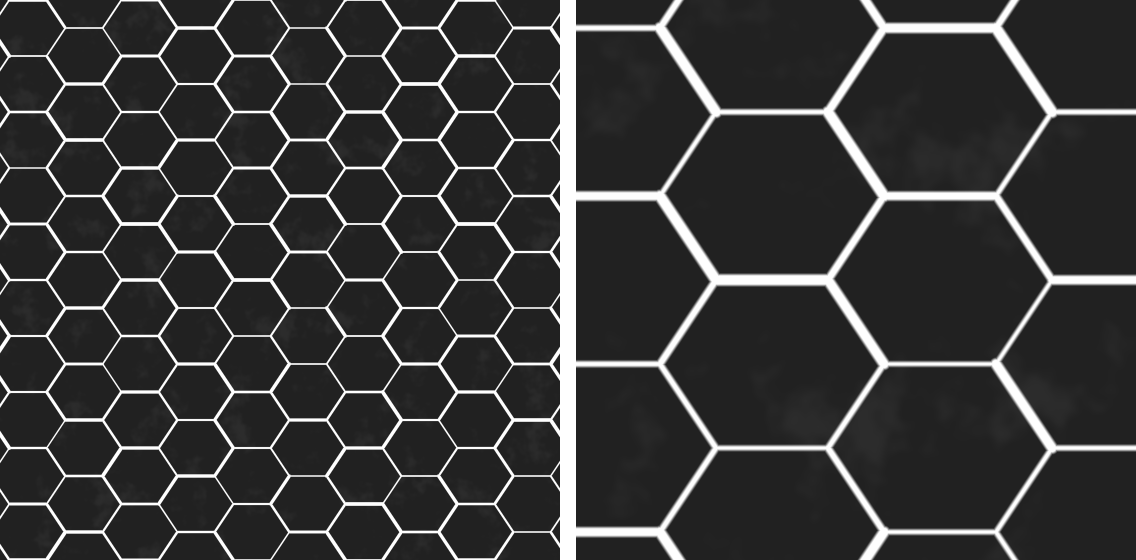
Left, the full canvas; right, a detail of the centre.
Write a three.js fragment shader that draws this pattern.

```glsl
// Charcoal hexagon tiles with white joints of uneven width and faint cloudy smudges.
#define REPEATS 10.0       // columns across and cells down (even)
#define THIN 0.0125        // half width of the finest joint, in cells
#define THICK 0.034        // half width of the widest joint, in cells
#define SOFTNESS 0.012     // half width of the smoothed edge, in cells
#define TILE_COLOR vec3(0.129)
#define JOINT_COLOR vec3(0.995)
#define SMUDGE_LIGHT 0.042 // brightness added by a full smudge
#define PATCH_FREQ 13.0    // smudge patches across the canvas
#define MOTTLE_FREQ 31.0   // mottling inside the patches

varying vec2 vUv;

float hash(vec3 p) {
  p = fract(p * vec3(0.1031, 0.1030, 0.0973));
  p += dot(p, p.yzx + 33.33);
  return fract((p.x + p.y) * p.z);
}

// Gradient noise that wraps after a whole number of lattice cells.
float cornerSlope(vec2 lattice, vec2 offset, float period, float seed) {
  float angle = 6.28319 * hash(vec3(mod(lattice, period), seed));
  return dot(vec2(cos(angle), sin(angle)), offset);
}

float gradientNoise(vec2 uv, float period, float seed) {
  vec2 p = uv * period;
  vec2 i = floor(p);
  vec2 f = p - i;
  vec2 u = f * f * f * (f * (f * 6.0 - 15.0) + 10.0);
  vec2 e = vec2(1.0, 0.0);
  float low = mix(cornerSlope(i, f, period, seed),
                  cornerSlope(i + e.xy, f - e.xy, period, seed), u.x);
  float high = mix(cornerSlope(i + e.yx, f - e.yx, period, seed),
                   cornerSlope(i + e.xx, f - e.xx, period, seed), u.x);
  return mix(low, high, u.y);
}

float segmentDistance(vec2 p, vec2 a, vec2 b) {
  vec2 ab = b - a;
  return length(p - a - ab * clamp(dot(p - a, ab) / dot(ab, ab), 0.0, 1.0));
}

// Signed distance to one joint, whose width is drawn from its owner cell.
float joint(vec2 p, vec2 a, vec2 b, vec2 cell, float side) {
  float width = mix(THIN, THICK, hash(vec3(mod(cell, REPEATS), side)));
  return segmentDistance(p, a, b) - width;
}

// Each cell owns its top, upper right and lower right joints.
float jointDistance(vec2 p) {
  vec2 topLeft = vec2(-1.0 / 3.0, 0.5);
  vec2 topRight = vec2(1.0 / 3.0, 0.5);
  vec2 right = vec2(2.0 / 3.0, 0.0);
  vec2 bottomRight = vec2(1.0 / 3.0, -0.5);
  float d = 1.0;
  for (int i = -1; i <= 0; i++) {
    float column = floor(p.x) + float(i);
    float shift = 0.5 * mod(column, 2.0);
    for (int j = -1; j <= 1; j++) {
      vec2 cell = vec2(column, floor(p.y - shift) + float(j));
      vec2 q = p - cell - vec2(0.5, 0.5 + shift);
      d = min(d, joint(q, topLeft, topRight, cell, 1.0));
      d = min(d, joint(q, topRight, right, cell, 2.0));
      d = min(d, joint(q, right, bottomRight, cell, 3.0));
    }
  }
  return d;
}

// Sparse patches broken up by finer mottling.
float smudge(vec2 uv) {
  float region = gradientNoise(uv, PATCH_FREQ, 11.0);
  float mottle = gradientNoise(uv, MOTTLE_FREQ, 12.0)
               + 0.6 * gradientNoise(uv, MOTTLE_FREQ * 2.0, 13.0)
               + 0.3 * gradientNoise(uv, MOTTLE_FREQ * 4.0, 14.0);
  return smoothstep(0.12, 0.75, region + 0.6 * mottle);
}

void main() {
  vec3 tile = TILE_COLOR + SMUDGE_LIGHT * smudge(vUv);
  float line = 1.0 - smoothstep(-SOFTNESS, SOFTNESS, jointDistance(vUv * REPEATS));
  gl_FragColor = vec4(mix(tile, JOINT_COLOR, line), 1.0);
}
```
